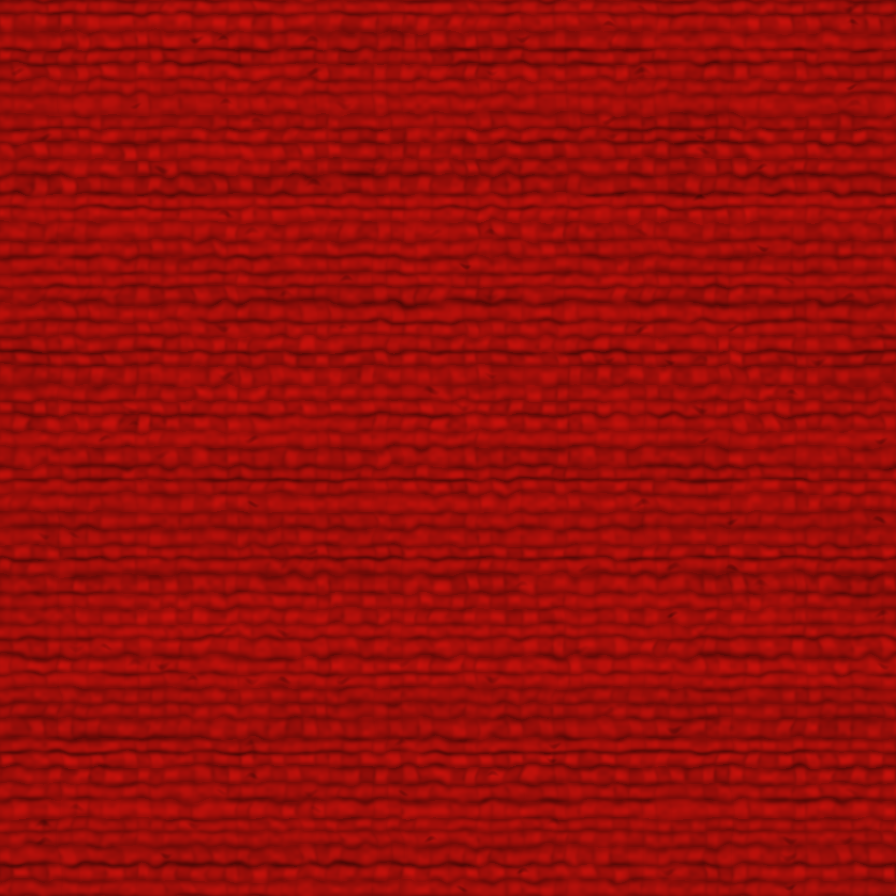
Give the GLSL for this texture, as a Shadertoy shader.

```glsl
// Coarse red woven cloth: jagged weft rows over an alternating warp, with dark flecks.

const float TAU = 6.2831853;
const vec2 THREADS = vec2(60.0, 56.0);       // warp columns, weft rows
const vec3 DYE = vec3(1.0, 0.088, 0.060);    // colour per unit of light
const float BASE_LIGHT = 0.632;
const float ROUNDNESS = 0.045;               // light across each weft thread
const float WEAVE_RELIEF = 0.075;            // over and under difference
const float ROW_GROOVE = 0.125;              // darkness between weft rows
const float ROW_GROOVE_WIDTH = 0.18;         // in rows
const float COLUMN_GROOVE = 0.060;           // darkness between warp columns
const float COLUMN_GROOVE_WIDTH = 0.17;      // in columns
const float JAG = 0.34;                      // row wobble at each crossing, in rows
const float ROW_TONE = 0.040;
const float COLUMN_TONE = 0.020;
const float BAND_TONE = 0.030;
const float FIBRE_TONE = 0.085;
const vec2 FLECK_GRID = vec2(30.0, 56.0);
const float FLECK_CHANCE = 0.07;
const float FLECK_DEPTH = 0.17;

float hash(vec2 p) {
    vec3 q = fract(p.xyx * 0.1031);
    q += dot(q, q.yzx + 33.33);
    return fract((q.x + q.y) * q.z);
}

// Smooth noise that wraps after the given number of cells.
float noise(vec2 uv, vec2 cells) {
    vec2 p = uv * cells;
    vec2 i = floor(p);
    vec2 f = smoothstep(0.0, 1.0, p - i);
    vec2 a = mod(i, cells);
    vec2 b = mod(i + 1.0, cells);
    return mix(mix(hash(a), hash(vec2(b.x, a.y)), f.x),
               mix(hash(vec2(a.x, b.y)), hash(b), f.x), f.y);
}

float bell(float x, float width) {
    return exp(-x * x / (width * width));
}

// Thread coordinates: layered sines vary the thickness, noise kinks each crossing.
vec2 threadSpace(vec2 uv) {
    vec2 t = uv * THREADS;
    t.y += 0.10 * sin(TAU * 13.0 * uv.y) + 0.06 * sin(TAU * 23.0 * uv.y + 1.7);
    t.x += 0.12 * sin(TAU * 11.0 * uv.x + 0.6) + 0.06 * sin(TAU * 19.0 * uv.x);
    t.y += JAG * (noise(uv + 0.17, vec2(64.0, 48.0)) - 0.5);
    t.x += 0.50 * (noise(uv + 0.37, vec2(20.0, 56.0)) - 0.5);
    return t;
}

float weave(vec2 uv) {
    vec2 t = threadSpace(uv);
    vec2 id = mod(floor(t), THREADS);
    vec2 edge = floor(t + 0.5);
    vec2 edgeId = mod(edge, THREADS);
    vec2 fromEdge = t - edge;

    // Plain weave: alternate crossings rise, some rows more than others.
    float over = 0.5 + 0.5 * cos(0.5 * TAU * (t.x - 0.5 + id.y));
    over = smoothstep(0.1, 0.9, over);
    float chunkiness = mix(0.45, 1.35, hash(vec2(id.y, 71.0)));
    chunkiness *= 0.4 + 1.2 * noise(uv + 0.13, vec2(24.0, 56.0));
    float profile = -cos(TAU * t.y);
    float light = ROUNDNESS * profile;
    light += WEAVE_RELIEF * chunkiness * (over - 0.5) * (0.75 + 0.25 * profile);

    // Grooves between rows are broken, and deepest beside sunken crossings.
    float rowDepth = mix(0.35, 1.1, hash(vec2(edgeId.y, 17.0)));
    rowDepth *= 0.3 + 1.4 * noise(uv + 0.61, vec2(40.0, 56.0));
    light -= ROW_GROOVE * rowDepth * bell(fromEdge.y, ROW_GROOVE_WIDTH);

    // Gaps between columns differ at every crossing, so no line runs far.
    float columnDepth = 1.6 * hash(vec2(edgeId.x, id.y) + 11.0);
    light -= COLUMN_GROOVE * columnDepth * (0.4 + 0.6 * chunkiness)
           * bell(fromEdge.x, COLUMN_GROOVE_WIDTH) * (0.6 + 0.4 * profile);

    // Each thread takes the dye a little differently.
    light += ROW_TONE * (hash(vec2(id.y, 5.0)) - 0.5);
    light += COLUMN_TONE * (hash(vec2(id.x, 43.0)) - 0.5);
    return light;
}

// Small dark pits scattered over a grid.
float flecks(vec2 uv) {
    vec2 p = uv * FLECK_GRID;
    vec2 cell = floor(p);
    float strength = step(hash(cell + 7.0), FLECK_CHANCE)
                   * mix(0.4, 1.0, hash(cell + 19.0));
    vec2 center = mix(vec2(0.4), vec2(0.6), vec2(hash(cell + 31.0), hash(cell + 53.0)));
    vec2 d = p - cell - center;
    d.y += 0.12 * sin(9.0 * d.x + TAU * hash(cell + 67.0));
    float size = mix(0.65, 1.0, hash(cell + 83.0));
    return strength * (1.0 - smoothstep(0.15, 1.0, length(d / vec2(0.36, 0.30)) / size));
}

void mainImage(out vec4 fragColor, in vec2 fragCoord) {
    vec2 uv = fragCoord / iResolution.xy;
    float light = BASE_LIGHT + weave(uv);

    // Broad streaks and fine fibre grain.
    light += BAND_TONE * (noise(uv, vec2(4.0, 24.0)) - 0.5);
    light += FIBRE_TONE * (noise(uv, vec2(120.0, 160.0)) - 0.5);
    light -= FLECK_DEPTH * flecks(uv);

    fragColor = vec4(DYE * clamp(light, 0.26, 0.78), 1.0);
}
```
